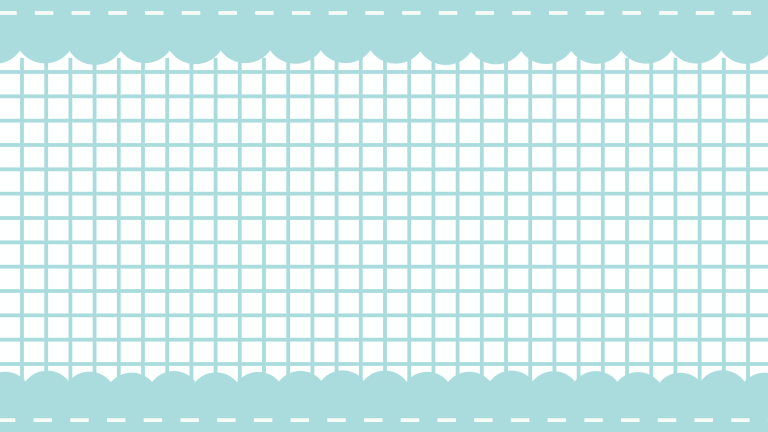
Write a Shadertoy shader that draws this background.

```glsl
// Pale aqua checked paper between two scalloped bands with stitched dashes.
// All lengths are fractions of the canvas height.
#define GRID_PITCH vec2(0.05602, 0.05633)
#define GRID_ORIGIN vec2(0.0509, 0.1574)
#define LINE_HALF 0.0044
#define GRID_TOP 0.866
#define TOP_SCALLOP vec3(0.1160, 0.1040, 0.0706)    // pitch, first centre, radius
#define BOTTOM_SCALLOP vec3(0.0977, 0.0116, 0.0625)
#define BAND_BASE 0.0775
#define SCALLOP_JITTER 0.006
#define DASH_PITCH 0.0850
#define DASH_HALF vec2(0.0215, 0.0044)

const vec3 PAPER = vec3(0.995, 1.0, 1.0);
const vec3 AQUA = vec3(0.667, 0.863, 0.867);
const vec3 STITCH = vec3(0.965, 0.985, 0.965);

float hash(float n) {
    n = fract(n * 0.1031);
    n *= n + 33.33;
    return fract(n * (n + n));
}

// Coverage of a shape from its signed distance.
float fill(float d) {
    float pixel = 1.0 / iResolution.y;
    return clamp(0.5 - d / pixel, 0.0, 1.0);
}

// Distance to the nearest of evenly repeated positions.
float repeated(float x, float origin, float pitch) {
    return abs(fract((x - origin) / pitch + 0.5) - 0.5) * pitch;
}

// Straight band with a row of slightly uneven discs on its edge.
float scallopBand(vec2 p, vec3 row, float seed) {
    float d = p.y - BAND_BASE;
    float cell = floor((p.x - row.y) / row.x + 0.5);
    for (int i = -1; i <= 1; i++) {
        float id = cell + float(i);
        float lift = (hash(id + seed) - 0.5) * SCALLOP_JITTER;
        vec2 centre = vec2(row.y + id * row.x, BAND_BASE + lift);
        d = min(d, length(p - centre) - row.z);
    }
    return d;
}

// Row of short rounded stitches.
float dashRow(vec2 p, float origin, float height) {
    float corner = 0.002;
    vec2 q = vec2(repeated(p.x, origin, DASH_PITCH), abs(p.y - height));
    q -= DASH_HALF - corner;
    return length(max(q, 0.0)) + min(max(q.x, q.y), 0.0) - corner;
}

void mainImage(out vec4 fragColor, in vec2 fragCoord) {
    vec2 p = fragCoord / iResolution.y;
    vec2 flipped = vec2(p.x, 1.0 - p.y);

    // Checked paper
    float columns = repeated(p.x, GRID_ORIGIN.x, GRID_PITCH.x);
    float rows = repeated(p.y, GRID_ORIGIN.y, GRID_PITCH.y);
    float grid = max(min(columns, rows) - LINE_HALF, p.y - GRID_TOP);
    vec3 color = mix(PAPER, AQUA, fill(grid));

    // Scalloped bands
    float bands = min(scallopBand(flipped, TOP_SCALLOP, 17.0),
                      scallopBand(p, BOTTOM_SCALLOP, 53.0));
    color = mix(color, AQUA, fill(bands));

    // Stitches
    float stitches = min(dashRow(flipped, 0.0171, 0.0300),
                         dashRow(p, 0.0140, 0.0275));
    color = mix(color, STITCH, fill(stitches));

    fragColor = vec4(color, 1.0);
}
```
